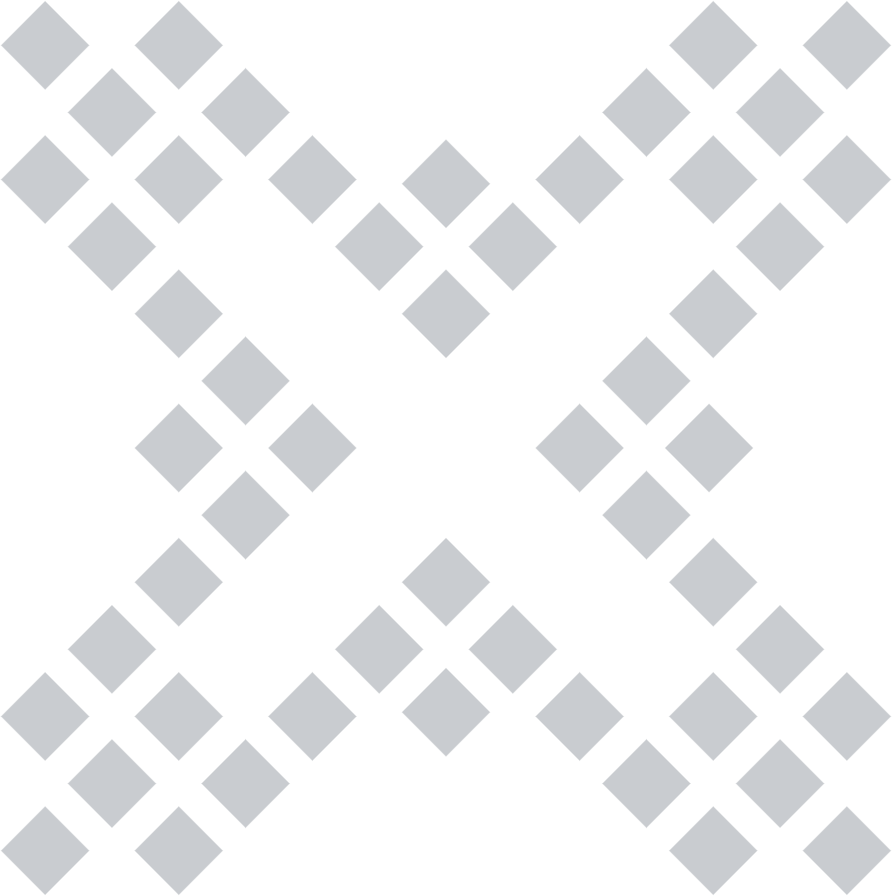
This pattern is drawn by a WebGL 1 fragment shader. Its source:

```glsl
precision highp float;

uniform vec2 u_resolution;

const float PITCH = 0.0749;       // lattice step, as a share of the tile
const float HALF_DIAGONAL = 0.0494;
const float INWARD_SHIFT = 0.0047;
const vec3 PAPER = vec3(1.0);
const vec3 GREY = vec3(0.788, 0.800, 0.814);

// Nearest point of the checkerboard lattice, where x + y is even
vec2 nearestEvenCell(vec2 p) {
    vec2 diagonal = floor(0.5 * vec2(p.x + p.y, p.x - p.y) + 0.5);
    return vec2(diagonal.x + diagonal.y, diagonal.x - diagonal.y);
}

float equals(float a, float b) {
    return 1.0 - step(0.5, abs(a - b));
}

// 1 where a cell of the star motif holds a diamond
float isFilled(vec2 cell) {
    vec2 a = abs(cell);
    float far = max(a.x, a.y);
    float near = min(a.x, a.y);
    float outline = equals(far - near, 2.0);
    float corner = equals(far, near) * step(3.5, far);
    float tip = equals(far, 4.0) * equals(near, 0.0);
    return max(max(outline, corner), tip) * step(far, 6.5);
}

// The upper, lower and right tips sit slightly towards the centre
vec2 tipOffset(vec2 cell) {
    float vertical = equals(abs(cell.y), 4.0) * equals(cell.x, 0.0);
    float right = equals(cell.x, 4.0) * equals(cell.y, 0.0);
    return -INWARD_SHIFT * sign(cell) * vec2(right, vertical);
}

float diamondDistance(vec2 p, float halfDiagonal) {
    return (abs(p.x) + abs(p.y) - halfDiagonal) * 0.70711;
}

float starMotif(vec2 p, float softness) {
    vec2 cell = nearestEvenCell(p / PITCH);
    vec2 local = p - cell * PITCH - tipOffset(cell);
    float d = diamondDistance(local, HALF_DIAGONAL);
    return isFilled(cell) * (1.0 - smoothstep(-softness, softness, d));
}

void main() {
    // One motif spans the tile
    vec2 p = fract(gl_FragCoord.xy / u_resolution) - 0.5;
    float softness = 0.8 / min(u_resolution.x, u_resolution.y);
    gl_FragColor = vec4(mix(PAPER, GREY, starMotif(p, softness)), 1.0);
}
```
